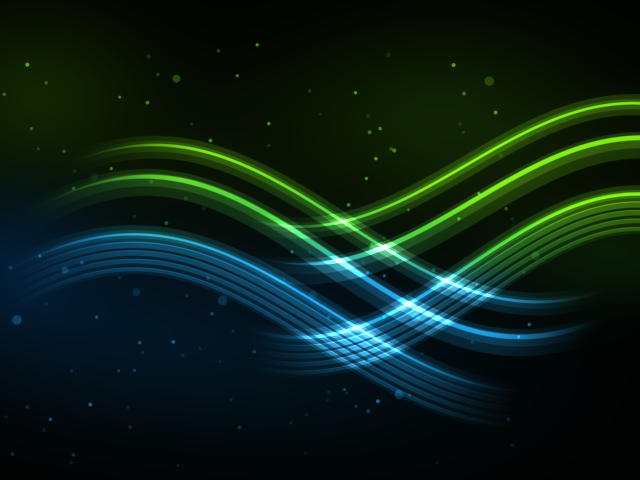
Reproduce this background procedurally as a Shadertoy shader.

```glsl
const float PI = 3.14159265;
const float SOFT = 0.0018;         // edge softness, in canvas heights
const float WASH = 0.17;           // strength of the translucent ribbons
const float LINE = 0.62;           // strength of the bright cores
const float CROSS_GAIN = 1.9;      // extra light where ribbons overlap
const float COLOUR_TILT = 0.15;    // shifts the left side towards blue
const int DOT_COUNT = 130;

const vec3 BASE = vec3(0.003, 0.010, 0.004);
const vec3 LIME = vec3(0.47, 0.87, 0.08);
const vec3 GREEN = vec3(0.27, 0.76, 0.24);
const vec3 AZURE = vec3(0.11, 0.59, 0.85);

// Ribbon paths: start x, end x, start y, end y
const vec4 FALL_TOP = vec4(0.321, 1.120, 0.698, 0.371);
const vec4 FALL_MID = vec4(0.304, 1.085, 0.632, 0.298);
const vec4 FALL_LOW = vec4(0.278, 1.111, 0.512, 0.184);
const vec4 RISE_TOP = vec4(0.625, 1.319, 0.528, 0.785);
const vec4 RISE_MID = vec4(0.634, 1.337, 0.450, 0.713);
const vec4 RISE_LOW = vec4(0.625, 1.328, 0.297, 0.596);

float hash(float n) {
    return fract(sin(n * 127.1) * 43758.5453);
}

float glow(vec2 p, vec2 centre, vec2 radii) {
    vec2 q = (p - centre) / radii;
    return exp(-dot(q, q));
}

// Coverage of the band between two signed distances
float strip(float d, float low, float high) {
    return smoothstep(low - SOFT, low + SOFT, d)
         * (1.0 - smoothstep(high - SOFT, high + SOFT, d));
}

// Approximate signed distance to a half cosine wave, positive above it
float waveDistance(vec2 p, vec4 path) {
    float rate = PI / (path.y - path.x);
    float phase = (p.x - path.x) * rate;
    float halfRise = 0.5 * (path.w - path.z);
    float curve = path.z + halfRise * (1.0 - cos(phase));
    float slope = halfRise * rate * sin(phase);
    return (p.y - curve) / sqrt(1.0 + slope * slope);
}

// Bright core, inner and outer wash, and a faint halo
float ribbon(float d, float top, float bottom, float core) {
    float light = WASH * strip(d, bottom, top);
    light += WASH * strip(d, bottom * 0.5, top * 0.45);
    light += LINE * strip(d, -core, core);
    return light + 0.05 * exp(-abs(d) * 45.0);
}

// Parallel bands that hang below a ribbon
float stripes(float d) {
    float light = 0.0;
    for (int i = 0; i < 4; i++) {
        float k = float(i);
        float centre = -0.022 - 0.017 * k;
        float width = 0.0065 - 0.0008 * k;
        light += (0.30 - 0.03 * k) * strip(d, centre - width, centre + width);
        light += 0.16 * strip(d, centre + width - 0.002, centre + width);
    }
    return light + 0.10 * strip(d, -0.083, 0.0);
}

vec3 palette(vec2 p) {
    float h = p.y - COLOUR_TILT * (0.8 - p.x);
    vec3 colour = mix(AZURE, GREEN, smoothstep(0.40, 0.52, h));
    return mix(colour, LIME, smoothstep(0.50, 0.64, h));
}

vec3 background(vec2 p) {
    vec3 c = BASE;
    c += vec3(0.055, 0.110, 0.000) * glow(p, vec2(0.07, 0.81), vec2(0.22, 0.17));
    c += vec3(0.045, 0.095, 0.005) * glow(p, vec2(0.93, 0.76), vec2(0.28, 0.18));
    c += vec3(0.018, 0.038, 0.004) * glow(p, vec2(0.60, 0.70), vec2(0.75, 0.20));
    c += vec3(0.000, 0.070, 0.150) * glow(p, vec2(0.00, 0.46), vec2(0.20, 0.15));
    c += vec3(0.008, 0.065, 0.120) * glow(p, vec2(0.27, 0.31), vec2(0.42, 0.19));
    c += vec3(0.000, 0.030, 0.050) * glow(p, vec2(0.72, 0.21), vec2(0.40, 0.20));
    c += vec3(0.030, 0.085, 0.020) * glow(p, vec2(1.28, 0.47), vec2(0.22, 0.10));
    return c;
}

// Small sparks with an occasional larger pale disc
float dots(vec2 p) {
    float light = 0.0;
    for (int i = 0; i < DOT_COUNT; i++) {
        float n = float(i) + 1.0;
        vec2 centre = vec2(1.12 * hash(n), 0.03 + 0.88 * hash(n + 211.3));
        float big = step(0.88, hash(n + 57.7));
        float radius = mix(0.0035, 0.0085, big) * (0.8 + 0.4 * hash(n + 91.9));
        float power = mix(0.12, 0.65, pow(hash(n + 33.1), 1.5)) * mix(1.0, 0.6, big);
        float d = length(p - centre) - radius;
        light += power * (1.0 - smoothstep(-SOFT, SOFT, d));
    }
    return light;
}

void mainImage(out vec4 fragColor, in vec2 fragCoord) {
    vec2 p = fragCoord / iResolution.xy * vec2(4.0 / 3.0, 1.0);

    // Falling ribbons fade at both ends; the lowest ends sooner
    float fadeIn = smoothstep(0.02, 0.40, p.x);
    float fadeOut = 1.0 - smoothstep(1.00, 1.27, p.x);
    float lowOut = 1.0 - smoothstep(0.78, 1.10, p.x);
    float lowD = waveDistance(p, FALL_LOW);
    float fall = ribbon(waveDistance(p, FALL_TOP), 0.019, -0.028, 0.0030 * fadeIn)
               * smoothstep(0.12, 0.45, p.x);
    fall += ribbon(waveDistance(p, FALL_MID), 0.016, -0.040, 0.0050 * fadeIn) * fadeIn;
    fall *= fadeOut;
    fall += (ribbon(lowD, 0.019, -0.018, 0.0025) + stripes(lowD))
          * smoothstep(0.0, 0.32, p.x) * lowOut;

    // Rising ribbons grow out of the centre
    float emerge = smoothstep(0.50, 0.78, p.x);
    float riseD = waveDistance(p, RISE_LOW);
    float rise = ribbon(waveDistance(p, RISE_TOP), 0.019, -0.025, 0.0028);
    rise += ribbon(waveDistance(p, RISE_MID), 0.012, -0.043, 0.0050 * emerge);
    rise += ribbon(riseD, 0.018, -0.018, 0.0035) + stripes(riseD);
    rise *= emerge;

    // Overlaps burn towards white in the lower part
    vec3 tint = palette(p);
    float whiteness = mix(0.65, 0.15, smoothstep(0.48, 0.57, p.y));
    vec3 hot = mix(tint, vec3(1.0), whiteness);
    vec3 colour = background(p) + tint * (fall + rise + dots(p));
    colour += hot * fall * rise * CROSS_GAIN;

    fragColor = vec4(min(colour, 1.0), 1.0);
}
```
